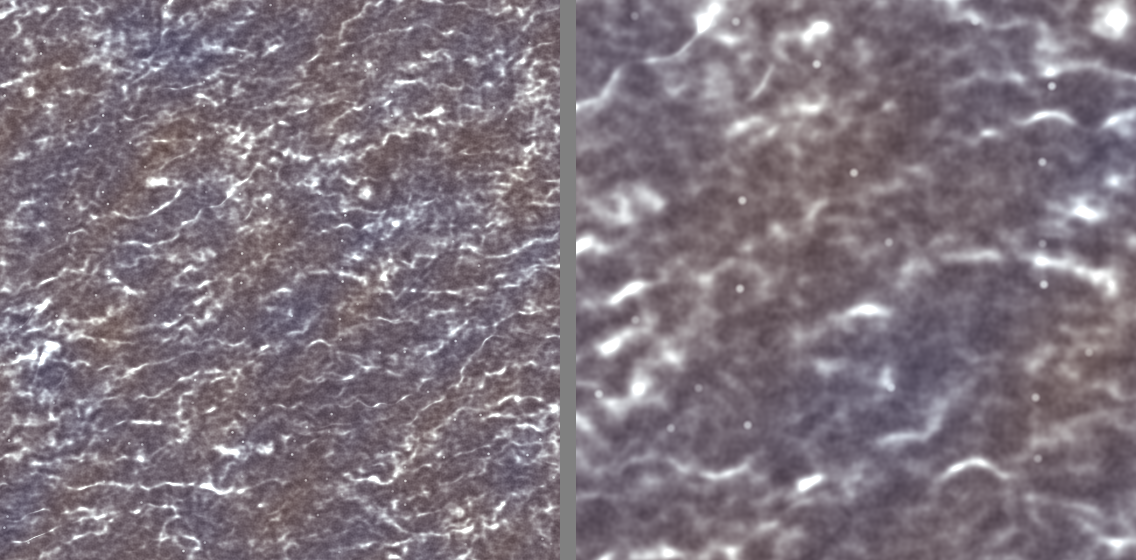
Left, the full canvas; right, a detail of the centre.
A Shadertoy shader for this texture:

```glsl
// Wrinkled mauve-grey hide under glancing light: beaded bright creases run
// up to the right over a pebbly grain. Zero lines of stretched gradient noise
// form the creases; an exponential tone curve gives the few bright highlights.

vec2 hash2(vec2 cell) {
    vec2 k = vec2(dot(cell, vec2(127.1, 311.7)), dot(cell, vec2(269.5, 183.3)));
    return fract(sin(k) * 43758.5453);
}

// Gradient noise, about -0.5 to 0.5
float noise(vec2 p) {
    vec2 i = floor(p), f = fract(p);
    vec2 u = f * f * f * (f * (f * 6.0 - 15.0) + 10.0);
    vec2 e = vec2(0.0, 1.0);
    float a = dot(hash2(i) * 2.0 - 1.0, f);
    float b = dot(hash2(i + e.yx) * 2.0 - 1.0, f - e.yx);
    float c = dot(hash2(i + e.xy) * 2.0 - 1.0, f - e.xy);
    float d = dot(hash2(i + e.yy) * 2.0 - 1.0, f - e.yy);
    return mix(mix(a, b, u.x), mix(c, d, u.x), u.y);
}

vec2 rotate(vec2 p, float angle) {
    float c = cos(angle), s = sin(angle);
    return vec2(c * p.x + s * p.y, c * p.y - s * p.x);
}

// Soft line along the zero level of noise stretched in one direction
float crease(vec2 p, float angle, vec2 frequency, float width) {
    float n = noise(rotate(p, angle) * frequency + angle * 37.0) / width;
    return exp(-n * n);
}

// Sparse tiny glints, one candidate per cell
float glints(vec2 p) {
    vec2 cell = floor(p);
    vec2 centre = 0.25 + 0.5 * hash2(cell + 7.0);
    vec2 chance = hash2(cell + 91.0);
    float dotShape = 1.0 - smoothstep(0.04, 0.16, length(fract(p) - centre));
    return dotShape * step(0.92, chance.x) * (0.4 + 0.6 * chance.y);
}

void mainImage(out vec4 fragColor, in vec2 fragCoord) {
    vec2 uv = fragCoord / iResolution.y;

    // Bend the surface at a broad and a fine scale
    vec2 p = uv;
    p += 0.045 * vec2(noise(uv * 5.0), noise(uv * 5.0 + 31.0));
    p += 0.016 * vec2(noise(uv * 32.0 + 11.0), noise(uv * 32.0 + 57.0));

    // Pebbled grain, wider than tall
    float beads = 6.0 * noise(rotate(p, 0.2) * vec2(48.0, 70.0));
    float fine = 6.0 * noise(uv * vec2(100.0, 125.0) + 19.0);
    float patches = 6.0 * noise(uv * 4.5 + 43.0);

    // Main wrinkles, slanted cross wrinkles and a few long folds
    float wrinkles = crease(p, 0.3, vec2(6.0, 19.0), 0.075);
    float crossing = crease(p, 0.72, vec2(6.0, 17.0), 0.06);
    float folds = crease(p, 0.12, vec2(3.0, 8.0), 0.028);
    float crossMask = smoothstep(-0.1, 0.2, noise(uv * 5.0 + 71.0));
    float foldMask = smoothstep(-0.05, 0.2, noise(uv * 4.0 + 83.0));

    // Relief has roughly zero mean and unit spread
    float relief = 0.52 * beads + 0.28 * fine + 0.13 * patches;
    relief += (wrinkles - 0.35) * (1.3 + 0.35 * beads + 0.2 * patches);
    relief += (crossing - 0.3) * crossMask * 0.9;
    relief += (folds - 0.14) * foldMask * 1.3;

    // Tone curve, then film grain and glints
    float tone = 0.25 + 0.22 * exp(0.55 * min(relief, 2.5));
    tone += 0.07 * noise(uv * 240.0);
    tone = mix(tone, 0.95, 0.8 * glints(uv * 45.0));

    // Mauve in the shade, neutral in the light, drifting warm and cool
    float shade = 1.0 - smoothstep(0.35, 0.95, tone);
    vec3 color = vec3(tone) + vec3(0.021, -0.029, 0.009) * shade;
    float warmth = noise(uv * 6.0 + 101.0) + 0.6 * noise(rotate(uv, 0.9) * vec2(5.0, 16.0));
    color += vec3(0.05, 0.01, -0.055) * warmth;
    color += vec3(-0.008, 0.0, 0.01) * (1.0 - shade);

    fragColor = vec4(clamp(color, 0.0, 1.0), 1.0);
}
```
